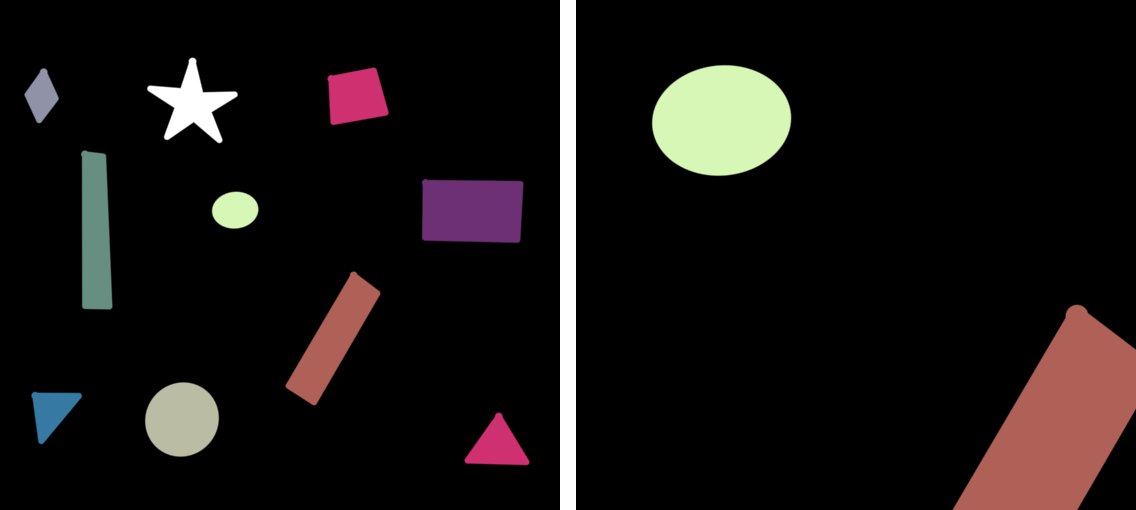
Left: the whole. Right: its middle third, enlarged.
Write a Shadertoy shader that draws this background.

```glsl
// Flat, hand-cut paper pieces (bars, triangles, discs, a star) scattered on black.
// Each piece is a rounded polygon whose corners are spread around an ellipse and
// nudged a little; the pieces sit in a wavy 4 x 3 grid that wraps at the edges.

const float TAU = 6.2831853;
const int DISC = 0, TRIANGLE = 3, DIAMOND = 4, BOX = 5, STAR = 10;

const int KIND[10] = int[10](TRIANGLE, DISC, BOX, TRIANGLE, BOX,
                             DISC, BOX, DIAMOND, STAR, BOX);

// Half width, half height, tilt, taper towards the top
const vec4 FORM[10] = vec4[10](
    vec4(.067, .045, .87, 0.),   vec4(.071, .074, -.7, 0.),
    vec4(.030, .125, -.53, 0.),  vec4(.067, .060, -.04, 0.),
    vec4(.0205, .147, .02, -.15), vec4(.0455, .036, .1, 0.),
    vec4(.089, .054, -.03, 0.),  vec4(.027, .046, -.1, 0.),
    vec4(.084, .082, -.02, 0.),  vec4(.048, .042, .17, -.09));

const vec3 PAINT[10] = vec3[10](
    vec3(.21, .48, .64), vec3(.73, .74, .64), vec3(.69, .38, .34),
    vec3(.81, .19, .44), vec3(.40, .56, .51), vec3(.84, .97, .71),
    vec3(.43, .19, .46), vec3(.565, .573, .66), vec3(1.), vec3(.81, .19, .44));

vec2 rotate(vec2 p, float angle) {
    float c = cos(angle), s = sin(angle);
    return vec2(c * p.x + s * p.y, c * p.y - s * p.x);
}

// Corner k of a piece, counted from the top
vec2 corner(int piece, int k, int count) {
    int kind = KIND[piece];
    vec4 form = FORM[piece];
    float angle = TAU * (float(k) + (kind == BOX ? .5 : 0.)) / float(count) + TAU / 4.;
    vec2 v = vec2(cos(angle), sin(angle));
    if (kind == BOX) v *= sqrt(2.);
    if (kind == STAR && k % 2 == 1) v *= .33;
    v.x *= 1. + form.w * v.y;
    v += .05 * sin(vec2(7., 4.) * (float(piece) + 1.7 * float(k)));
    return v * form.xy;
}

float ellipseDistance(vec2 p, vec2 radius) {
    float k = length(p / radius);
    return k * (k - 1.) / max(length(p / (radius * radius)), 1e-4);
}

// Signed distance to the polygon, rounded, with a small knob on its first corner
float polygonDistance(vec2 p, int piece) {
    int count = KIND[piece] == BOX ? 4 : KIND[piece];
    vec2 first = corner(piece, 0, count);
    vec2 a = corner(piece, count - 1, count);
    float nearest = 1e3, side = 1.;
    for (int k = 0; k < count; k++) {
        vec2 b = corner(piece, k, count);
        vec2 edge = a - b, w = p - b;
        vec2 gap = w - edge * clamp(dot(w, edge) / dot(edge, edge), 0., 1.);
        nearest = min(nearest, dot(gap, gap));
        bvec3 crossing = bvec3(p.y >= b.y, p.y < a.y, edge.x * w.y > edge.y * w.x);
        if (all(crossing) || all(not(crossing))) side = -side;
        a = b;
    }
    return min(side * sqrt(nearest) - .006, length(p - first) - .0075);
}

// Centre of a piece in canvas fractions; two grid slots stay empty
vec2 centre(int piece) {
    int slot = piece < 6 ? piece : piece + 1;
    float s = float(slot), column = float(slot % 4), row = float(slot / 4);
    vec2 c = vec2(.125 + .25 * column, .16 + .485 * row - .075 * row * row);
    c += vec2(.05 * cos(.9 * (s - 4.5)), .035 * cos(1.05 * s));
    // The slanted bar rises towards the empty slot above it
    if (slot == 2) c.y += .19;
    return c;
}

void mainImage(out vec4 fragColor, in vec2 fragCoord) {
    vec2 uv = fragCoord / iResolution.xy;
    float aspect = iResolution.x / iResolution.y;
    float pixel = 1. / iResolution.y;
    vec3 color = vec3(0.);

    for (int i = 0; i < 10; i++) {
        // Nearest wrapped copy of the piece
        vec2 p = uv - centre(i);
        p -= round(p);
        p = rotate(p * vec2(aspect, 1.), FORM[i].z);
        float d = KIND[i] == DISC ? ellipseDistance(p, FORM[i].xy) : polygonDistance(p, i);
        color = mix(color, PAINT[i], 1. - smoothstep(-pixel, pixel, d));
    }
    fragColor = vec4(color, 1.);
}
```
